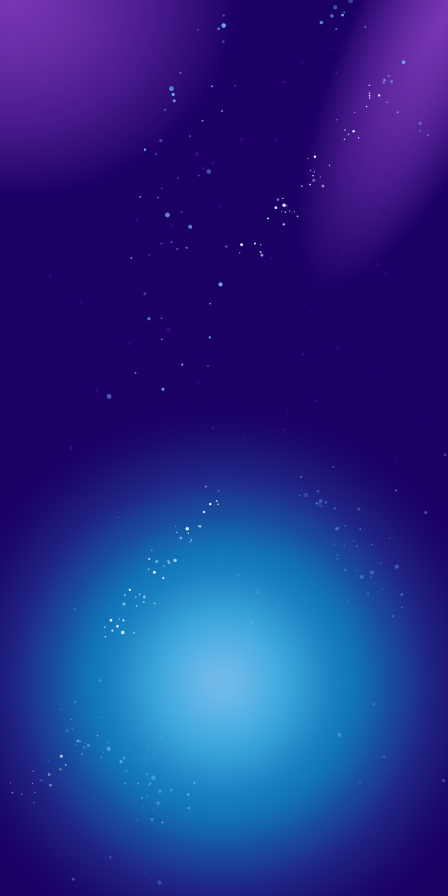
Reproduce this background procedurally as a Shadertoy shader.

```glsl
// Deep indigo night sky with a round blue glow, two violet hazes and drifting star clusters.

const vec3 INDIGO = vec3(0.105, 0.0, 0.40);
const vec3 DUSK   = vec3(0.125, 0.17, 0.54);
const vec3 COBALT = vec3(0.09, 0.32, 0.63);
const vec3 AZURE  = vec3(0.07, 0.47, 0.73);
const vec3 SKY    = vec3(0.24, 0.66, 0.87);
const vec3 CORE   = vec3(0.44, 0.73, 0.92);
const vec3 VIOLET = vec3(0.47, 0.21, 0.70);

const vec3 WHITE_STAR  = vec3(0.95, 0.98, 1.0);
const vec3 BLUE_STAR   = vec3(0.42, 0.68, 0.95);
const vec3 PURPLE_STAR = vec3(0.38, 0.06, 0.66);

float hash(float n) {
    return fract(sin(n * 127.1) * 43758.5453);
}

vec2 hash2(float n) {
    return vec2(hash(n), hash(n + 41.7));
}

// Radial colour ramp, from the bright core out to the night sky
vec3 glowColor(float r) {
    vec3 c = mix(CORE, SKY, smoothstep(0.0, 0.17, r));
    c = mix(c, AZURE, smoothstep(0.11, 0.30, r));
    c = mix(c, COBALT, smoothstep(0.27, 0.39, r));
    c = mix(c, DUSK, smoothstep(0.34, 0.48, r));
    return mix(c, INDIGO, smoothstep(0.40, 0.63, r));
}

// Soft elliptical haze whose first radius lies along the unit vector axis
float haze(vec2 p, vec2 center, vec2 axis, vec2 radii) {
    vec2 d = p - center;
    vec2 q = vec2(dot(d, axis), dot(d, vec2(-axis.y, axis.x))) / radii;
    float fade = max(1.0 - length(q), 0.0);
    return fade * (1.5 - 0.5 * fade);
}

// Antialiased disc
float starDot(float dist, float radius, float soft) {
    return 1.0 - smoothstep(radius - soft, radius + soft, dist);
}

// Stars gathered in clumps spaced evenly along a line
float starTrail(vec2 p, vec2 from, vec2 to, float clumps, float spread,
                int count, float size, float soft, float seed) {
    float light = 0.0;
    for (int i = 0; i < count; i++) {
        float id = seed + float(i) * 1.37;
        float along = floor(hash(id) * clumps) / (clumps - 1.0);
        vec2 scatter = hash2(id + 3.1) + hash2(id + 7.9) - 1.0;
        vec2 pos = mix(from, to, along) + scatter * spread;
        float radius = size * mix(0.35, 1.0, pow(hash(id + 11.3), 3.0));
        float shine = mix(0.35, 1.0, hash(id + 17.7));
        light = max(light, shine * starDot(length(p - pos), radius, soft));
    }
    return light;
}

// Stars scattered evenly over a box
float starField(vec2 p, vec2 low, vec2 high, int count,
                float size, float soft, float seed) {
    float light = 0.0;
    for (int i = 0; i < count; i++) {
        float id = seed + float(i) * 1.73;
        vec2 pos = mix(low, high, hash2(id));
        float radius = size * mix(0.4, 1.0, hash(id + 5.3));
        float shine = mix(0.3, 1.0, hash(id + 9.1));
        light = max(light, shine * starDot(length(p - pos), radius, soft));
    }
    return light;
}

void mainImage(out vec4 fragColor, in vec2 fragCoord) {
    // Canvas units: one wide, two high
    vec2 p = fragCoord / iResolution.xy * vec2(1.0, 2.0);
    float soft = 0.6 / iResolution.x;

    // Sky and blue glow
    vec3 color = glowColor(length(p - vec2(0.495, 0.477)));

    // Violet corner haze and slanted beam
    float corner = haze(p, vec2(0.03, 2.0), vec2(1.0, 0.0), vec2(0.50, 0.44));
    float beam = haze(p, vec2(0.99, 1.96), vec2(-0.42, -0.907), vec2(0.66, 0.19));
    color = mix(color, VIOLET, max(corner, beam));

    // Faint scattered stars
    float purple = starField(p, vec2(0.08, 0.92), vec2(1.0, 1.95), 50, 0.0045, soft, 2.0);
    color = mix(color, PURPLE_STAR, 0.55 * purple);
    float faint = starField(p, vec2(0.15, 0.03), vec2(1.0, 1.0), 28, 0.0045, soft, 91.0);
    color = mix(color, BLUE_STAR, 0.5 * faint);

    // Blue clusters
    float blue = starTrail(p, vec2(0.36, 1.22), vec2(0.47, 1.90), 6.0, 0.15, 46, 0.0055, soft, 13.0);
    blue = max(blue, starTrail(p, vec2(0.77, 1.97), vec2(0.95, 1.74), 3.0, 0.07, 18, 0.0055, soft, 29.0));
    blue = max(blue, 0.55 * starTrail(p, vec2(0.70, 0.89), vec2(0.83, 0.71), 3.0, 0.08, 34, 0.005, soft, 47.0));
    blue = max(blue, 0.8 * starTrail(p, vec2(0.20, 0.36), vec2(0.38, 0.21), 3.0, 0.09, 36, 0.005, soft, 63.0));
    color = mix(color, BLUE_STAR, blue);

    // White diagonal trails
    float white = starTrail(p, vec2(0.56, 1.45), vec2(0.85, 1.79), 5.0, 0.045, 44, 0.004, soft, 107.0);
    white = max(white, starTrail(p, vec2(0.26, 0.60), vec2(0.47, 0.885), 5.0, 0.04, 44, 0.004, soft, 131.0));
    white = max(white, 0.7 * starTrail(p, vec2(0.06, 0.22), vec2(0.20, 0.36), 4.0, 0.05, 22, 0.0035, soft, 157.0));
    color = mix(color, WHITE_STAR, white);

    fragColor = vec4(color, 1.0);
}
```
